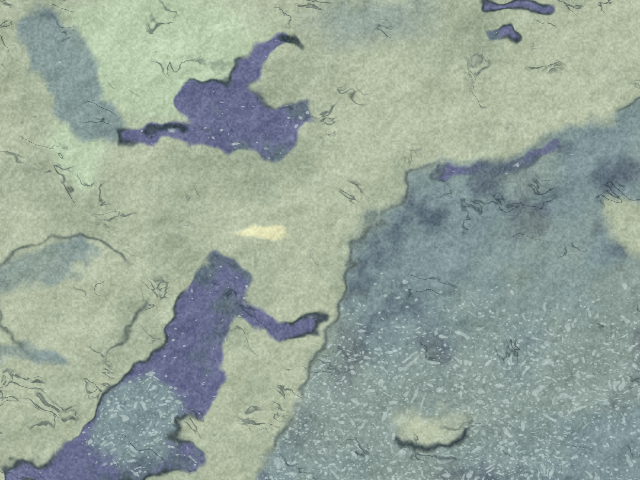
Give the GLSL for this texture, as a WebGL 1 fragment shader.

```glsl
precision highp float;
// Weathered rock: pale lichen-toned stone over slate, with violet stains.
// Soft distance shapes are warped by fractal noise, then given
// cracks, scattered mineral flecks, relief shading and fine grain.
uniform vec2 u_resolution;

#define WARP 0.11
#define FINE_WARP 0.022
#define EDGE 0.006
#define RELIEF 0.42
#define GRAIN 0.075
#define CRACK_WIDTH 0.0045
#define FLECK_CELLS 62.0

const vec3 STONE_LIGHT = vec3(0.71, 0.75, 0.65);
const vec3 STONE_DARK = vec3(0.61, 0.66, 0.57);
const vec3 LICHEN = vec3(0.74, 0.83, 0.70);
const vec3 SLATE = vec3(0.50, 0.58, 0.59);
const vec3 SLATE_DARK = vec3(0.38, 0.44, 0.48);
const vec3 VIOLET = vec3(0.41, 0.43, 0.56);
const vec3 SHADOW = vec3(0.18, 0.23, 0.25);
const vec3 FLECK = vec3(0.72, 0.78, 0.77);
const vec3 CREAM = vec3(0.89, 0.89, 0.72);

float hash(vec2 p) {
  vec3 q = fract(p.xyx * 0.1031);
  q += dot(q, q.yzx + 33.33);
  return fract((q.x + q.y) * q.z);
}

float noise(vec2 p) {
  vec2 i = floor(p), f = fract(p);
  f = f * f * (3.0 - 2.0 * f);
  vec2 e = vec2(1.0, 0.0);
  return mix(mix(hash(i), hash(i + e), f.x),
             mix(hash(i + e.yx), hash(i + e.xx), f.x), f.y);
}

float fbm(vec2 p) {
  float sum = 0.0, amp = 0.516;
  for (int i = 0; i < 5; i++) {
    sum += amp * noise(p);
    p = mat2(1.6, 1.2, -1.2, 1.6) * p + 7.3;
    amp *= 0.5;
  }
  return sum;
}

float capsule(vec2 p, vec2 a, vec2 b, float r) {
  vec2 ap = p - a, ab = b - a;
  return length(ap - ab * clamp(dot(ap, ab) / dot(ab, ab), 0.0, 1.0)) - r;
}

float ellipse(vec2 p, vec2 c, vec2 r) {
  return (length((p - c) / r) - 1.0) * min(r.x, r.y);
}

float join(float a, float b) {
  float h = max(0.04 - abs(a - b), 0.0) / 0.04;
  return min(a, b) - 0.01 * h * h;
}

float fill(float d, float soft) { return 1.0 - smoothstep(-soft, soft, d); }
float line(float d, float w) { return exp(-d * d / (w * w)); }

// Irregular flecks, one candidate per cell
float flecks(vec2 p, float cells, float share) {
  vec2 g = p * cells, id = floor(g);
  float cover = 0.0;
  for (int j = -1; j <= 1; j++) for (int i = -1; i <= 1; i++) {
    vec2 c = id + vec2(float(i), float(j));
    vec2 d = g - c - vec2(hash(c), hash(c + 17.0));
    float size = hash(c + 41.0), r = mix(0.12, 0.46, size * size);
    d.x += d.y * (hash(c + 59.0) - 0.5);
    float disc = fill(length(d * vec2(1.0, 1.35)) - r, 0.13);
    cover = max(cover, disc * step(hash(c + 73.0), share));
  }
  return cover;
}

// Violet stains: an upper patch with a stalk, a lower branching one
float stains(vec2 p) {
  float upper = capsule(p, vec2(0.42, 0.79), vec2(0.55, 0.73), 0.055);
  upper = join(upper, capsule(p, vec2(0.55, 0.73), vec2(0.64, 0.77), 0.025));
  upper = join(upper, capsule(p, vec2(0.50, 0.81), vec2(0.58, 0.90), 0.018));
  upper = join(upper, capsule(p, vec2(0.24, 0.74), vec2(0.45, 0.73), 0.018));
  float lower = capsule(p, vec2(0.46, 0.39), vec2(0.41, 0.28), 0.065);
  lower = join(lower, capsule(p, vec2(0.49, 0.33), vec2(0.66, 0.34), 0.020));
  lower = join(lower, capsule(p, vec2(0.39, 0.20), vec2(0.21, 0.07), 0.080));
  lower = join(lower, capsule(p, vec2(0.0, 0.02), vec2(0.42, 0.05), 0.022));
  float ledge = capsule(p, vec2(0.92, 0.64), vec2(1.18, 0.685), 0.012);
  ledge = min(ledge, capsule(p, vec2(1.02, 0.91), vec2(1.06, 0.91), 0.018));
  ledge = min(ledge, capsule(p, vec2(1.02, 1.0), vec2(1.13, 0.99), 0.012));
  return min(min(upper, lower), ledge);
}

void main() {
  vec2 p = gl_FragCoord.xy / u_resolution.y;
  vec2 q = p + WARP * (vec2(fbm(p * 7.0), fbm(p * 7.0 + 31.7)) - 0.5);
  q += FINE_WARP * (vec2(noise(p * 38.0), noise(p * 38.0 + 11.0)) - 0.5);
  float broad = fbm(p * 4.0 + 5.0), patchy = fbm(p * 11.0 + 20.0);

  // Pale stone and bright lichen
  vec3 color = mix(STONE_DARK, STONE_LIGHT, smoothstep(0.25, 0.62, 0.5 * (broad + patchy)));
  float lichen = max(fill(ellipse(q, vec2(0.33, 0.90), vec2(0.21, 0.13)), 0.05),
                     fill(ellipse(q, vec2(0.15, 0.71), vec2(0.05, 0.07)), 0.02));
  color = mix(color, LICHEN, 0.8 * lichen);

  // Slate ground, cut by islands of stone
  float slate = max(q.y - 0.635 - 0.24 * (q.x - 0.82), 0.9 * (0.54 + 0.47 * q.y - q.x));
  float island = min(ellipse(q, vec2(1.32, 0.53), vec2(0.06, 0.08)),
                     ellipse(q, vec2(0.91, 0.115), vec2(0.065, 0.026)));
  slate = max(slate, -island);
  float wash = capsule(q, vec2(0.10, 0.95), vec2(0.19, 0.77), 0.045);
  wash = min(wash, capsule(q, vec2(0.0, 0.38), vec2(0.15, 0.46), 0.030));
  wash = min(wash, capsule(q, vec2(0.0, 0.25), vec2(0.13, 0.26), 0.020));
  float veil = ellipse(q, vec2(0.78, 0.94), vec2(0.12, 0.05));
  vec3 slateTone = mix(SLATE_DARK, SLATE, smoothstep(0.22, 0.45, patchy));
  slateTone = mix(slateTone, STONE_DARK, 0.35 * smoothstep(0.48, 0.68, broad));
  float slateMask = max(fill(slate, 0.016), 0.85 * fill(wash, 0.012));
  color = mix(color, slateTone, max(slateMask, 0.5 * fill(veil, 0.03)));

  // Violet stains around a grey speckled pocket
  float stain = stains(q);
  float stainMask = fill(stain, EDGE);
  float pocket = fill(ellipse(q, vec2(0.30, 0.12), vec2(0.11, 0.085)), 0.02);
  vec3 violet = mix(SLATE_DARK, VIOLET, smoothstep(0.25, 0.5, patchy));
  color = mix(color, mix(violet, slateTone, pocket), stainMask);

  // Mineral flecks
  float lowSlate = fill(slate, 0.02) * (1.0 - smoothstep(0.20, 0.46, p.y));
  float share = lowSlate * smoothstep(0.25, 0.6, broad) + 0.75 * pocket + 0.08 * stainMask;
  float fleck = max(flecks(q, FLECK_CELLS, 0.75 * share), flecks(p + 3.0, FLECK_CELLS * 1.9, 0.5 * share));
  color = mix(color, FLECK, 0.72 * fleck);
  color = mix(color, CREAM, fill(ellipse(q, vec2(0.555, 0.505), vec2(0.042, 0.016)), EDGE));

  // Broken dark rims, a curved ledge and short slanted cracks
  float broken = smoothstep(0.48, 0.68, noise(p * 9.0 + 2.0));
  float ring = ellipse(q, vec2(0.15, 0.365), vec2(0.145, 0.125));
  float rim = max(line(stain, CRACK_WIDTH), 0.6 * line(slate, CRACK_WIDTH)) * broken;
  rim = max(rim, 0.65 * line(ring, CRACK_WIDTH) * smoothstep(0.2, 0.6, noise(p * 12.0)));
  vec2 slant = mat2(0.9, 0.35, -0.35, 0.9) * q;
  float crease = line(fbm(slant * vec2(12.0, 26.0)) - 0.5, 0.022);
  crease *= smoothstep(0.62, 0.82, noise(p * 15.0 + 40.0));
  float gash = min(capsule(q, vec2(0.28, 0.745), vec2(0.35, 0.74), 0.007),
                   capsule(q, vec2(0.85, 0.088), vec2(0.98, 0.092), 0.005));
  gash = min(gash, capsule(q, vec2(0.58, 0.90), vec2(0.62, 0.895), 0.012));
  color = mix(color, SHADOW, max(max(0.75 * rim, 0.5 * crease), 0.85 * fill(gash, EDGE)));

  // Relief lit from the upper left, and grain
  float slope = fbm(p * 14.0) - fbm((p + vec2(-0.004, 0.006)) * 14.0);
  float grain = noise(p * 190.0) + noise(p * 330.0 + 9.0) - 1.0;
  gl_FragColor = vec4(color + RELIEF * slope + GRAIN * grain, 1.0);
}
```
